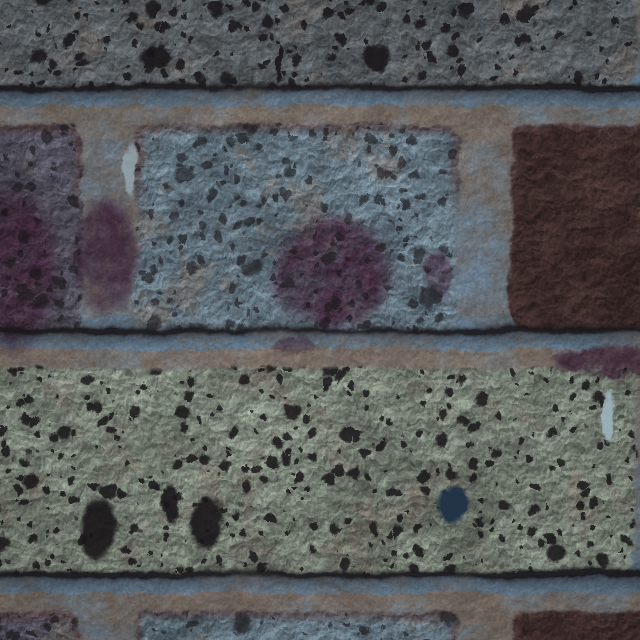
Give the GLSL for this texture, as a three.js fragment shader.

```glsl
// Weathered brick wall: long stretcher courses alternate with header courses.
// Rounded boxes form the bricks; layered sines warp and stain them, while
// cellular noise gives the rough relief, pits and grain.
varying vec2 vUv;

#define PITCH 0.38
#define FIRST_JOINT 0.074
#define HEADER_LENGTH 0.587
#define HEADER_JOINT 0.17
#define STRETCHER_JOINT 1.035
#define BED_WIDTH 0.058
#define HEAD_WIDTH 0.083
#define CORNER 0.022
#define WARP 0.006
#define RELIEF 0.85
#define PIT_AMOUNT 0.5

const vec3 BLUE_GREY = vec3(0.355, 0.415, 0.455);
const vec3 OLIVE = vec3(0.43, 0.46, 0.42);
const vec3 SLATE = vec3(0.335, 0.355, 0.37);
const vec3 UMBER = vec3(0.225, 0.165, 0.16);
const vec3 PLUM = vec3(0.235, 0.15, 0.215);
const vec3 TAN = vec3(0.45, 0.41, 0.38);
const vec3 MORTAR_BLUE = vec3(0.37, 0.45, 0.52);
const vec3 SOOT = vec3(0.095, 0.085, 0.095);
const vec3 CHALK = vec3(0.62, 0.71, 0.75);

vec2 hash2(vec2 p) {
  return fract(sin(vec2(dot(p, vec2(127.1, 311.7)), dot(p, vec2(269.5, 183.3)))) * 43758.5);
}

// Distance to the nearest scattered point, and that point's random value
vec2 cellular(vec2 p) {
  vec2 base = floor(p), best = vec2(9.0, 0.0);
  for (int j = -1; j <= 1; j++)
    for (int i = -1; i <= 1; i++) {
      vec2 cell = base + vec2(float(i), float(j));
      float d = length(cell + hash2(cell) - p);
      if (d < best.x) best = vec2(d, hash2(cell + 17.3).x);
    }
  return best;
}

// Layered sines, roughly -1 to 1
float mottle(vec2 p) {
  float sum = 0.0, amp = 0.6;
  for (int i = 0; i < 6; i++) {
    sum += amp * sin(p.x + 1.4 * sin(p.y * 0.8)) * cos(p.y + 1.2 * sin(p.x * 0.7));
    p = mat2(1.4, 1.25, -1.25, 1.4) * p + 2.7;
    amp *= 0.68;
  }
  return sum;
}

float height(vec2 p) {
  return cellular(p * vec2(27.0, 36.0)).x + 0.55 * cellular(p * vec2(65.0, 82.0)).x
       + 0.3 * cellular(p * 155.0).x;
}

// Irregular pits with a random radius in each cell
float pits(vec2 p, float scale, float amount) {
  vec2 c = cellular(p * scale);
  float radius = amount * c.y * c.y * c.y;
  return (1.0 - smoothstep(radius * 0.65, radius + 0.04, c.x)) * smoothstep(0.45, 0.65, c.y);
}

float spot(vec2 p, vec2 center, vec2 radius) {
  return 1.0 - smoothstep(0.75, 1.15, length((p - center) / radius));
}

void main() {
  float broad = mottle(vUv * 9.0 + 1.7);
  float fine = mottle(vUv * 38.0 + 4.0);
  vec2 p = vUv + WARP * vec2(fine + broad, 0.5 * fine + 0.6 * mottle(vUv * 13.0));
  vec2 rough = vUv + 0.006 * vec2(fine, mottle(vUv.yx * 65.0));

  // Courses and bricks
  float rowPos = (p.y - FIRST_JOINT) / PITCH;
  float row = floor(rowPos);
  float header = mod(row, 2.0);
  float len = HEADER_LENGTH * (2.0 - header);
  float colPos = (p.x - mix(STRETCHER_JOINT, HEADER_JOINT, header)) / len;
  float kind = mod(floor(colPos), 3.0);
  vec2 q = (fract(vec2(colPos, rowPos)) - 0.5) * vec2(len, PITCH);
  vec2 halfSize = 0.5 * vec2(len - HEAD_WIDTH, PITCH - BED_WIDTH);
  vec2 e = abs(q) - halfSize + CORNER;
  float d = length(max(e, 0.0)) + min(max(e.x, e.y), 0.0) - CORNER;
  float brick = 1.0 - smoothstep(-0.004, 0.004, d);
  float dark = header * step(0.5, kind) * step(kind, 1.5);

  // Brick faces
  vec3 face = mix(mod(row, 4.0) < 1.0 ? OLIVE : SLATE, BLUE_GREY, header);
  face = mix(face, UMBER, dark);
  face = mix(face, mix(PLUM, SLATE, 0.35), header * step(1.5, kind) * 0.6);
  face *= 1.0 + 0.13 * broad + 0.13 * fine;
  face = mix(face, TAN * 0.95, (1.0 - dark) * 0.55 * smoothstep(0.15, 0.95, mottle(vUv * 21.0 + 8.0)));
  float rim = smoothstep(-0.02, -0.002, d) * smoothstep(0.0, 0.1, q.y);
  face = mix(face, vec3(0.31, 0.23, 0.23), header * rim * 0.65);

  // Mortar: blue under each course, tan above the next
  float blue = mix(smoothstep(0.0, -0.17, q.y), 0.4, step(e.y, 0.0));
  vec3 mortar = mix(TAN, MORTAR_BLUE, clamp(blue * 0.8 + 0.4 * broad + 0.3 * fine, 0.0, 1.0));
  mortar *= 0.97 + 0.09 * fine;
  vec3 color = mix(mortar, face, brick);

  // Plum stains
  float stain = max(spot(rough, vec2(0.165, 0.6), vec2(0.052, 0.09)), spot(rough, vec2(0.52, 0.575), vec2(0.095, 0.09)));
  stain = max(stain, max(spot(rough, vec2(0.01, 0.58), vec2(0.085, 0.13)), spot(rough, vec2(0.97, 0.435), vec2(0.11, 0.025))));
  stain = max(stain, 0.7 * max(spot(rough, vec2(0.685, 0.57), vec2(0.025, 0.04)), spot(rough, vec2(0.46, 0.46), vec2(0.035, 0.014))));
  color = mix(color, PLUM, stain * clamp(0.75 + 0.4 * fine, 0.0, 0.92));

  // Relief lit from above, with fine grain
  float bump = height(rough) - height(rough + vec2(-0.0015, 0.003));
  color *= 1.0 + RELIEF * bump * mix(0.35, 1.0, brick);
  color *= 0.95 + 0.1 * cellular(vUv * 240.0).y;

  // Pits and larger soot marks
  float pit = max(pits(rough, 24.0, PIT_AMOUNT * 0.75), pits(rough + 3.0, 48.0, PIT_AMOUNT));
  color = mix(color, SOOT, pit * brick * (1.0 - 0.75 * dark) * mix(0.85, 0.6, header));
  float soot = max(spot(rough, vec2(0.154, 0.172), vec2(0.027, 0.051)), spot(rough, vec2(0.323, 0.183), vec2(0.026, 0.044)));
  soot = max(soot, max(spot(rough, vec2(0.267, 0.215), vec2(0.014, 0.03)), spot(rough, vec2(0.245, 0.91), vec2(0.026, 0.02))));
  soot = max(soot, max(spot(rough, vec2(0.588, 0.91), vec2(0.025, 0.023)), spot(rough, vec2(0.435, 0.9), vec2(0.005, 0.03))));
  color = mix(color, SOOT, soot * 0.9);
  color = mix(color, vec3(0.13, 0.2, 0.27), spot(rough, vec2(0.706, 0.213), vec2(0.027, 0.029)));
  float splash = max(spot(rough, vec2(0.95, 0.35), vec2(0.01, 0.043)), 0.7 * spot(rough, vec2(0.202, 0.735), vec2(0.01, 0.04)));
  color = mix(color, CHALK, splash * 0.9);

  // Shadow under each course and a soft fall-off to the corners
  float under = q.y + halfSize.y;
  float shadow = exp(-pow(under / 0.0055, 2.0)) + 0.35 * exp(-pow((under + 0.006) / 0.014, 2.0));
  color = mix(color, SOOT, clamp(shadow * (0.75 + 0.3 * broad), 0.0, 0.9));
  color *= 1.06 - 0.32 * dot(vUv - 0.5, vUv - 0.5);
  gl_FragColor = vec4(color, 1.0);
}
```
